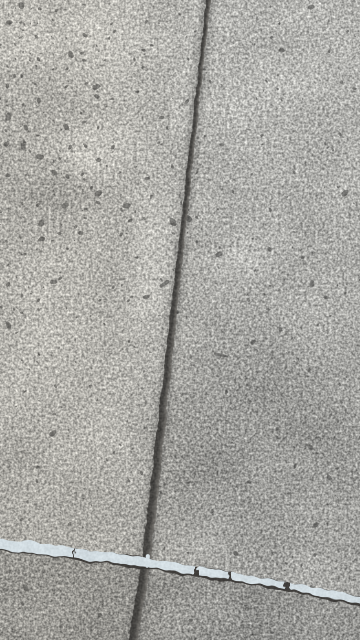
This texture is drawn by a WebGL 1 fragment shader. Its source:

```glsl
precision highp float;
// Weathered concrete slab: a dark joint runs up it and a chipped painted strip crosses low down.
// Broad soft stains and gradient-noise grain make the surface; hashed cells scatter pits, and
// distance functions draw the cracks, joint and strip. Units: canvas height = 1.
uniform vec2 u_resolution;

vec2 hash2(vec2 p) {
  vec3 q = fract(p.xyx * vec3(0.1031, 0.1030, 0.0973));
  q += dot(q, q.yzx + 33.33);
  return fract((q.xx + q.yz) * q.zy);
}

float gradDot(vec2 cell, vec2 corner, vec2 f) {
  float a = 6.2832 * hash2(cell + corner).x;
  return dot(vec2(cos(a), sin(a)), f - corner);
}

float gradientNoise(vec2 p) {
  vec2 i = floor(p), f = fract(p);
  vec2 u = f * f * f * (f * (f * 6.0 - 15.0) + 10.0);
  vec2 e = vec2(1.0, 0.0);
  float low = mix(gradDot(i, e.yy, f), gradDot(i, e.xy, f), u.x);
  float high = mix(gradDot(i, e.yx, f), gradDot(i, e.xx, f), u.x);
  return mix(low, high, u.y);
}

float fbm(vec2 p) {
  float sum = 0.0, amp = 0.5;
  for (int i = 0; i < 4; i++) {
    sum += amp * gradientNoise(p);
    p = p * 2.03 + 17.7;
    amp *= 0.5;
  }
  return sum;
}

// Soft elliptical stain, 1 at its centre.
float stain(vec2 p, vec2 centre, vec2 radius) {
  vec2 d = (p - centre) / radius;
  return exp(-dot(d, d));
}

float segment(vec2 p, vec2 a, vec2 b) {
  vec2 ab = b - a;
  return length(p - a - ab * clamp(dot(p - a, ab) / dot(ab, ab), 0.0, 1.0));
}

// Coverage of a shape from its signed distance.
float cover(float d, float px) {
  return 1.0 - smoothstep(-0.7 * px, 0.7 * px, d);
}

// One irregular pit per grid cell, present where the hash falls below density.
float pits(vec2 p, float scale, float density, float px) {
  vec2 g = p * scale, cell = floor(g);
  vec2 place = hash2(cell + 41.0), kind = hash2(cell + 93.0);
  vec2 d = fract(g) - mix(vec2(0.28), vec2(0.72), place);
  float a = 6.2832 * place.y;
  d = mat2(cos(a), -sin(a), sin(a), cos(a)) * d * vec2(0.8, 1.25);
  float r = mix(0.07, 0.24, kind.y * kind.y) + 0.05 * gradientNoise(g * 5.0);
  return step(kind.x, density) * cover((length(d) - r) / scale, px);
}

float surfaceTone(vec2 p) {
  float t = 0.655 + 0.025 * smoothstep(0.2, 0.9, p.y);
  t += 0.085 * stain(p, vec2(0.15, 0.765), vec2(0.07, 0.045));
  t += 0.075 * stain(p, vec2(0.235, 0.59), vec2(0.035, 0.13));
  t += 0.055 * stain(p, vec2(0.10, 0.44), vec2(0.15, 0.20));
  t += 0.055 * stain(p, vec2(0.385, 0.60), vec2(0.045, 0.05));
  t += 0.055 * stain(p, vec2(0.31, 0.145), vec2(0.04, 0.025));
  t += 0.050 * stain(p, vec2(0.13, 0.95), vec2(0.18, 0.09));
  t += 0.035 * stain(p, vec2(0.45, 0.88), vec2(0.14, 0.13));
  t -= 0.050 * stain(p, vec2(0.07, 0.70), vec2(0.09, 0.035));
  t -= 0.060 * stain(p, vec2(0.44, 0.32), vec2(0.17, 0.16));
  t -= 0.030 * stain(p, vec2(0.30, 0.30), vec2(0.05, 0.18));
  return t + 0.11 * fbm(p * 9.0) + 0.05 * fbm(p * vec2(14.0, 38.0) + 5.0);
}

float paleCracks(vec2 p, float px) {
  vec2 q = p + 0.004 * vec2(gradientNoise(p * 45.0), gradientNoise(p * 45.0 + 9.0));
  vec2 fork = vec2(0.33, 0.912);
  float diagonal = min(segment(q, vec2(0.265, 0.873), fork), segment(q, fork, vec2(0.50, 0.995)));
  float level = min(segment(q, vec2(0.11, 0.912), vec2(0.29, 0.906)), segment(q, fork, vec2(0.56, 0.91)));
  float steep = segment(q, vec2(0.378, 1.0), vec2(0.425, 0.84));
  float streak = segment(q, vec2(0.305, 0.97), vec2(0.265, 0.78));
  return cover(diagonal - 0.0012, px) + 0.45 * cover(level - 0.001, px)
    + 0.4 * cover(steep - 0.0015, px) + 0.35 * smoothstep(0.008, 0.0, streak);
}

// Dark split across the strip at x, leaning with the noise.
float split(vec2 p, float x, float width, float px) {
  return cover(abs(p.x - x + 0.006 * gradientNoise(p * 150.0)) - width, px);
}

void main() {
  float px = 1.0 / u_resolution.y;
  vec2 p = gl_FragCoord.xy * px;

  // Slab, with less light below the strip
  float stripY = 0.1497 - 0.108 * p.x - 0.085 * p.x * p.x;
  float tone = surfaceTone(p) - 0.075 * smoothstep(0.01, -0.015, p.y - stripY);
  float grain = 0.25 * gradientNoise(p * 290.0) + 0.20 * gradientNoise(p * 173.0 + 31.0);
  tone += grain + 0.10 * gradientNoise(p * 437.0 + 71.0) + 0.09 * paleCracks(p, px);

  // Pits, densest at the upper left, then two larger marks
  float wear = smoothstep(0.33, 0.05, p.x) * smoothstep(0.38, 0.7, p.y);
  float pit = max(pits(p, 42.0, 0.08 + 0.28 * wear, px), pits(p + 3.7, 85.0, 0.06 + 0.12 * wear, px));
  pit = max(pit, cover(segment(p, vec2(0.252, 0.553), vec2(0.262, 0.560)) - 0.0028, px));
  pit = max(pit, cover(segment(p, vec2(0.336, 0.447), vec2(0.352, 0.444)) - 0.0019, px));
  tone = mix(tone, 0.36 + 0.4 * grain, 0.75 * pit);
  vec3 col = tone * mix(vec3(1.01, 1.0, 0.965), vec3(1.0, 1.0, 0.98), smoothstep(0.1, 0.4, p.x));

  // Joint: soft shaded shoulders around a ragged groove, darker on its left
  float jointX = 0.2149 + 0.1106 * p.y - 0.055 * max(0.1276 - p.y, 0.0);
  float across = p.x - jointX + 0.003 * gradientNoise(vec2(p.y * 28.0, 2.0)) + 0.002 * gradientNoise(p * 120.0);
  float halfWidth = mix(0.0072, 0.0034, smoothstep(0.0, 0.95, p.y));
  col *= 1.0 - 0.16 * smoothstep(0.018, 0.003, abs(across));
  float depth = mix(0.25, 0.42, smoothstep(-0.3, 1.0, across / halfWidth));
  col = mix(col, vec3(1.0, 0.98, 0.94) * (depth + 0.25 * grain), 0.94 * cover(abs(across) - halfWidth, px));

  // Painted strip: broken dark lip, chipped pale face, splits
  float offset = p.y - stripY + 0.003 * gradientNoise(p * 32.0);
  float stripHalf = mix(0.0088, 0.0058, smoothstep(0.05, 0.42, p.x)) + 0.003 * gradientNoise(p * 75.0 + 12.0);
  float lipWidth = 0.0025 * smoothstep(0.08, 0.14, p.x) * (0.7 + 1.6 * gradientNoise(vec2(p.x * 22.0, 4.0)));
  float lip = cover(abs(offset + 0.0018) - stripHalf - lipWidth, px);
  col = mix(col, vec3(0.21, 0.20, 0.19), lip * 0.9);
  float face = cover(abs(offset) - stripHalf, px);
  float spike = segment(p, vec2(0.230, 0.116), vec2(0.231, 0.131)) - 0.0032;
  float gaps = max(split(p, 0.306, 0.0022, px), split(p, 0.36, 0.0025, px));
  gaps = max(gaps, max(split(p, 0.449, 0.0042, px), split(p, 0.115, 0.0011, px)));
  face = max(face * (1.0 - gaps), cover(spike, px));
  vec3 paint = vec3(0.83, 0.87, 0.89) + 0.16 * grain + 0.08 * fbm(p * 40.0);
  col = mix(col, paint, face);

  gl_FragColor = vec4(clamp(col, 0.0, 1.0), 1.0);
}
```
